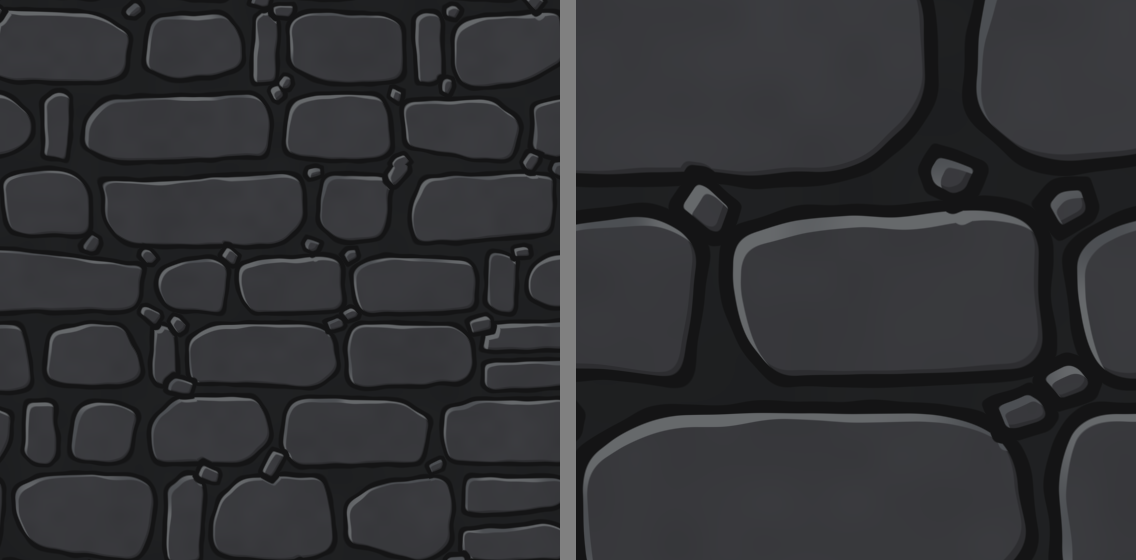
Left: the whole. Right: its middle third, enlarged.
A Shadertoy shader for this texture:

```glsl
// Hand-painted dark stone wall: chipped blocks and pebbles set in black mortar.
const float ROWS = 7.0;
const float COLUMNS = 4.0;
const float HALF_GAP = 0.0102;      // from a stone to its cell edge
const float PEBBLE_CLEARANCE = 0.011;
const float PEBBLE_CHANCE = 0.55;
const float OUTLINE_WIDTH = 0.0078;
const float HIGHLIGHT_WIDTH = 0.0068;
const float SHADE_WIDTH = 0.0035;
const vec2 LIGHT = vec2(-0.66, 0.75);
const vec3 STONE = vec3(0.222, 0.224, 0.238);
const vec3 STONE_SHADE = vec3(0.175, 0.176, 0.187);
const vec3 MORTAR = vec3(0.118, 0.122, 0.128);
const vec3 OUTLINE = vec3(0.078, 0.079, 0.081);
const vec3 HIGHLIGHT_DIM = vec3(0.30, 0.31, 0.325);
const vec3 HIGHLIGHT = vec3(0.40, 0.41, 0.42);

float hash(vec2 p) {
    return fract(sin(dot(p, vec2(127.1, 311.7))) * 43758.5453);
}

float noise(vec2 p) {
    vec2 i = floor(p), f = fract(p);
    f = f * f * (3.0 - 2.0 * f);
    return mix(mix(hash(i), hash(i + vec2(1, 0)), f.x),
               mix(hash(i + vec2(0, 1)), hash(i + vec2(1, 1)), f.x), f.y);
}

float smoothMax(float a, float b, float k) {
    float h = max(k - abs(a - b), 0.0) / k;
    return max(a, b) + 0.25 * h * h * k;
}

// Wall layout: uneven courses, each with its own uneven joints
float rowY(float row) {
    return (row + 0.3 * (hash(vec2(row, 7.3)) - 0.5)) / ROWS;
}

float rowShift(float row) {
    return hash(vec2(row, 2.9));
}

float jointX(float column, float row) {
    return (column + rowShift(row) + 0.66 * (hash(vec2(column, row) + 0.31) - 0.5)) / COLUMNS;
}

// Box with leaning sides and four chipped corners
float chippedStone(vec2 q, vec2 halfSize, vec2 seed) {
    float thin = min(halfSize.x, halfSize.y), d = -1.0;
    for (int k = 0; k < 4; k++) {
        vec2 s = seed + float(k) * vec2(3.7, 9.1);
        vec2 axis = k < 2 ? vec2(0, 1) : vec2(1, 0);
        float side = float(k % 2) * 2.0 - 1.0;
        float lean = (hash(s) - 0.5) * 0.32 * thin;
        float edge = dot(q, axis) * side - dot(halfSize, axis) + abs(lean)
                   + lean * dot(q, axis.yx) / dot(halfSize, axis.yx);
        vec2 corner = vec2(side, k < 2 ? -1.0 : 1.0);
        vec2 n = normalize(vec2(0.35 + hash(s + 1.7), 0.5 + hash(s + 4.3)));
        float chip = dot(q * corner, n) - dot(halfSize, n) + thin * mix(0.12, 0.6, hash(s + 8.9));
        d = smoothMax(d, smoothMax(edge, chip, 0.25 * thin), 0.25 * thin);
    }
    return d;
}

// Pebbles wedged where joints meet the courses
float pebbles(vec2 p, float row) {
    float d = 1.0;
    for (int j = -1; j <= 1; j++)
    for (int i = -1; i <= 1; i++)
    for (int k = 0; k < 2; k++) {
        float r = row + float(j);
        float column = floor(p.x * COLUMNS - rowShift(r) + 0.5) + float(i);
        vec2 seed = vec2(column, r) + float(k) * 17.3 + 60.0;
        vec2 spot = vec2(jointX(column, r), rowY(r + float(k)));
        spot += vec2(0.016 * (hash(seed + 0.7) - 0.5), 0.009 - 0.018 * float(k));
        vec2 q = p - spot;
        if (hash(seed) > PEBBLE_CHANCE || dot(q, q) > 0.002) continue;
        float a = 2.4 * (hash(seed + 2.2) - 0.5);
        q = mat2(cos(a), sin(a), -sin(a), cos(a)) * q;
        vec2 size = mix(vec2(0.010, 0.009), vec2(0.021, 0.012), hash(seed + 5.1));
        d = min(d, chippedStone(q, size, seed));
    }
    return d;
}

// Signed distance to the nearest stone or pebble
float wall(vec2 p) {
    p += 0.022 * (vec2(noise(p * 3.5 + 3.0), noise(p * 3.5 + 31.0)) - 0.5);
    p += 0.0045 * (vec2(noise(p * 32.0), noise(p * 32.0 + 9.0)) - 0.5);

    float row = floor(p.y * ROWS);
    row += step(rowY(row + 1.0), p.y) - step(p.y, rowY(row));
    float column = floor(p.x * COLUMNS - rowShift(row));
    column += step(jointX(column + 1.0, row), p.x) - step(p.x, jointX(column, row));
    vec2 lo = vec2(jointX(column, row), rowY(row));
    vec2 hi = vec2(jointX(column + 1.0, row), rowY(row + 1.0));

    // Some cells hold two slabs, or a block with a thin upright
    vec2 seed = vec2(column, row);
    float kind = hash(seed + 5.5), width = hi.x - lo.x;
    vec2 cut = mix(lo, hi, vec2(0.76, 0.5));
    if (kind < 0.16 && width > 0.2) {
        if (p.y < cut.y) hi.y = cut.y; else { lo.y = cut.y; seed += 40.0; }
    } else if (kind > 0.72 && width > 0.24) {
        if (p.x < cut.x) hi.x = cut.x; else { lo.x = cut.x; seed += 40.0; }
    }
    float stone = chippedStone(p - 0.5 * (lo + hi), 0.5 * (hi - lo) - HALF_GAP, seed);
    float pebble = pebbles(p, row);
    return min(max(stone, PEBBLE_CLEARANCE - pebble), pebble);
}

void mainImage(out vec4 fragColor, in vec2 fragCoord) {
    vec2 p = fragCoord / iResolution.y;
    float aa = 1.0 / iResolution.y;
    float d = wall(p);
    float brush = noise(p * 24.0 + 5.0);
    float lit = wall(p + LIGHT * HIGHLIGHT_WIDTH * (0.45 + 1.1 * brush));
    float shaded = wall(p - LIGHT * SHADE_WIDTH * (0.4 + 1.2 * brush));

    // Stone faces with soft painted blotches
    float blotch = 0.6 * noise(p * vec2(13.0, 9.0)) + 0.4 * noise(p * 38.0 + 12.0) - 0.5;
    vec3 face = STONE * (1.0 + 0.13 * blotch);
    face = mix(face, STONE_SHADE, smoothstep(-aa, aa, shaded));
    vec3 rim = mix(HIGHLIGHT_DIM, HIGHLIGHT, smoothstep(0.2, 0.6, noise(p * 17.0 + 40.0)));
    face = mix(face, rim, smoothstep(-aa, aa, lit));

    // Inked outline fading into mortar
    float ink = OUTLINE_WIDTH + 0.003 * (noise(p * 45.0 + 20.0) - 0.5);
    vec3 ground = MORTAR * (0.96 + 0.08 * noise(p * 20.0));
    vec3 color = mix(OUTLINE, ground, smoothstep(-aa, aa, d - ink));
    color = mix(face, color, smoothstep(-aa, aa, d));
    fragColor = vec4(color, 1.0);
}
```
